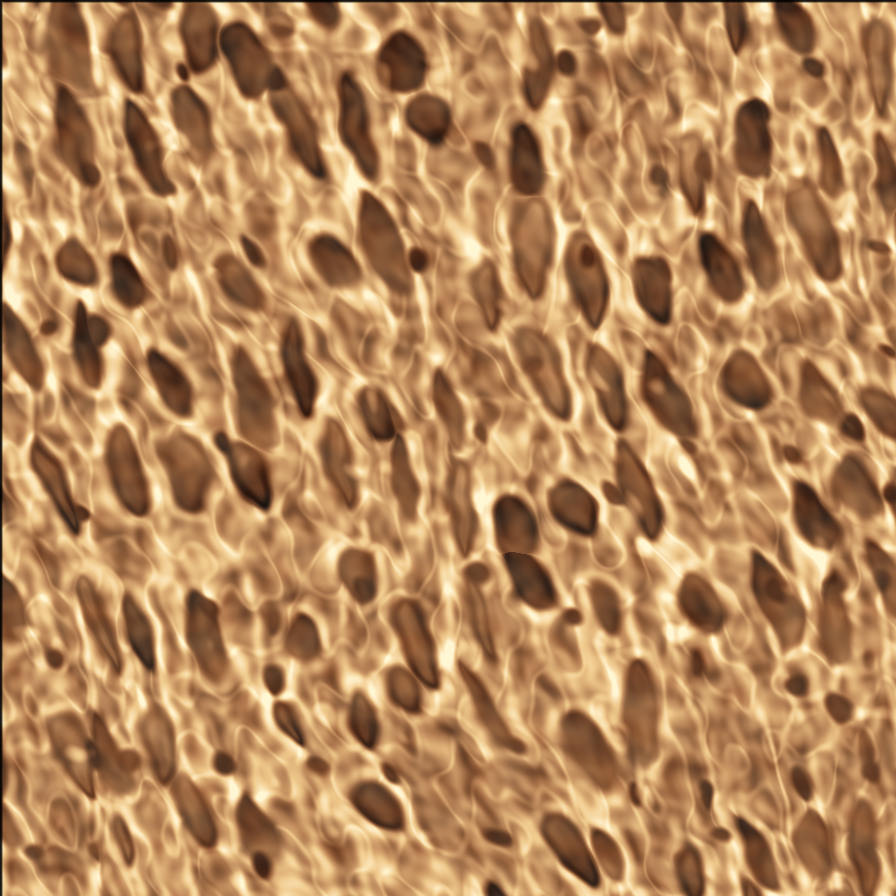
Reproduce this texture procedurally as a three.js fragment shader.

```glsl
varying vec2 vUv;

#define SLANT 0.27
#define BEND 0.035
#define CELL_GRID vec2(0.074, 0.128)
#define DOT_GRID vec2(0.088, 0.095)
#define CELL_SHARE 0.88
#define DOT_SHARE 0.55
#define EDGE_BLUR 0.005
#define GRAIN 0.30
#define STRANDS 0.34

const vec3 UMBER = vec3(0.25, 0.15, 0.10);
const vec3 BROWN = vec3(0.42, 0.26, 0.16);
const vec3 SIENNA = vec3(0.56, 0.37, 0.23);
const vec3 TAN = vec3(0.71, 0.50, 0.33);
const vec3 SAND = vec3(0.83, 0.64, 0.43);
const vec3 CREAM = vec3(0.94, 0.79, 0.55);

vec2 hash2(vec2 p) {
  vec2 q = vec2(dot(p, vec2(127.1, 311.7)), dot(p, vec2(269.5, 183.3)));
  return fract(sin(q) * 43758.5);
}

float corner(vec2 cell, vec2 offset) {
  float angle = 6.2832 * hash2(cell).x;
  return dot(vec2(cos(angle), sin(angle)), offset);
}

// Gradient noise, roughly -1 to 1
float noise(vec2 p) {
  vec2 i = floor(p), f = fract(p);
  vec2 u = f * f * f * (f * (f * 6.0 - 15.0) + 10.0);
  vec2 e = vec2(1.0, 0.0);
  float low = mix(corner(i, f), corner(i + e, f - e), u.x);
  float high = mix(corner(i + e.yx, f - e.yx), corner(i + 1.0, f - 1.0), u.x);
  return 1.5 * mix(low, high, u.y);
}

float ridge(vec2 p, float width) {
  return smoothstep(width, 0.0, abs(noise(p)));
}

float ellipseDistance(vec2 p, vec2 radii) {
  float k = length(p / radii);
  return k * (k - 1.0) / max(length(p / (radii * radii)), 0.001);
}

// Nearest scattered body: distance, position along its axis, two random values
vec4 nearestBody(vec2 p, vec2 grid, vec2 minRadii, vec2 maxRadii, float share, float seed) {
  vec4 nearest = vec4(1.0, 0.0, 0.0, 0.0);
  vec2 home = floor(p / grid);
  for (int y = -1; y <= 1; y++) {
    for (int x = -1; x <= 1; x++) {
      vec2 id = home + vec2(float(x), float(y));
      vec2 place = hash2(id + seed), size = hash2(id + seed + 17.3);
      vec2 look = hash2(id + seed + 41.9), kind = hash2(id + seed + 73.1);
      vec2 r = p - (id + 0.5 + 0.65 * (place - 0.5)) * grid;
      float turn = 0.5 * (look.x - 0.5);
      r = mat2(cos(turn), sin(turn), -sin(turn), cos(turn)) * r;
      vec2 radii = mix(minRadii, maxRadii, size);
      float along = clamp(r.y / radii.y, -1.0, 1.0);
      radii.x *= 1.0 + 0.7 * (look.y - 0.5) * along;
      float d = ellipseDistance(r, radii);
      if (kind.x < share && d < nearest.x) nearest = vec4(d, along, look.y, kind.y);
    }
  }
  return nearest;
}

vec3 palette(float tone) {
  float t = tone * 5.0;
  vec3 c = mix(UMBER, BROWN, clamp(t, 0.0, 1.0));
  c = mix(c, SIENNA, clamp(t - 1.0, 0.0, 1.0));
  c = mix(c, TAN, clamp(t - 2.0, 0.0, 1.0));
  c = mix(c, SAND, clamp(t - 3.0, 0.0, 1.0));
  c = mix(c, CREAM, clamp(t - 4.0, 0.0, 1.0));
  c *= 1.0 + 2.5 * clamp(tone, -0.25, 0.0);
  return c + vec3(0.2, 0.5, 0.8) * clamp(tone - 1.0, 0.0, 0.35);
}

void main() {
  // Slanted, gently bent tissue space
  vec2 p = vUv + vec2(SLANT * vUv.y, 0.0);
  p.x += BEND * noise(vUv * 2.3 + 4.0);
  vec2 wobble = vec2(noise(p * 24.0), noise(p * 24.0 + 31.0));
  vec2 q = p + 0.006 * wobble;

  // Fibrous ground with bright strands
  float fine = noise(q * vec2(62.0, 46.0));
  float medium = noise(q * vec2(34.0, 17.0) + 9.0);
  float tone = 0.56 + GRAIN * fine + 0.27 * medium;
  tone += STRANDS * ridge(q * vec2(17.0, 4.0) + 5.0, 0.22);
  tone += 0.18 * ridge(q * vec2(30.0, 18.0) + 13.0, 0.20);

  // Long cells with pale rims, dark ends and mottled cores
  vec4 cell = nearestBody(q, CELL_GRID, vec2(0.012, 0.026), vec2(0.025, 0.062), CELL_SHARE, 3.0);
  float rim = (cell.x - 0.009) / 0.006;
  tone += 0.24 * exp(-rim * rim);
  float inside = 0.06 + 0.28 * cell.w + 0.16 * medium + 0.13 * fine;
  inside += 0.20 * cell.z * smoothstep(-0.004, -0.015, cell.x);
  inside += 0.14 * cell.y * sign(cell.z - 0.4);
  tone = mix(tone, inside, smoothstep(EDGE_BLUR, -EDGE_BLUR, cell.x));

  // Small round dark bodies
  vec4 body = nearestBody(q, DOT_GRID, vec2(0.007, 0.008), vec2(0.015, 0.018), DOT_SHARE, 57.0);
  float speck = 0.02 + 0.25 * body.w + 0.10 * fine;
  tone = mix(tone, min(tone, speck), smoothstep(EDGE_BLUR, -EDGE_BLUR, body.x));

  // Sparse glints, faint colour drift and the dark left and top border
  tone += 0.5 * smoothstep(0.55, 0.9, noise(p * vec2(26.0, 22.0) + 70.0));
  vec3 color = palette(tone);
  float drift = noise(p * 30.0 + 90.0) * (1.0 - clamp(tone, 0.0, 1.0));
  color += drift * vec3(-0.03, 0.02, 0.035);
  float border = smoothstep(0.001, 0.004, min(vUv.x, 1.0 - vUv.y));
  gl_FragColor = vec4(color * mix(0.1, 1.0, border), 1.0);
}
```
